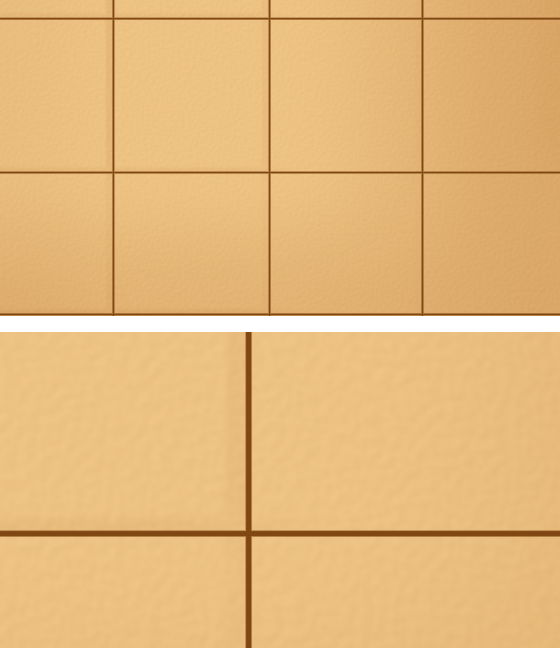
Top, the full canvas; bottom, a detail of the centre.
Give the GLSL for this texture, as a Shadertoy shader.

```glsl
// Warm sandy wall tiles with thin brown joints, soft bevels and fine grain.

vec2 hashGradient(vec2 cell) {
    vec2 q = fract(cell * vec2(0.1031, 0.1137));
    q += dot(q, q.yx + 33.33);
    float angle = 6.2832 * fract((q.x + q.y) * q.x * 7.31);
    return vec2(cos(angle), sin(angle));
}

float gradientNoise(vec2 p) {
    vec2 i = floor(p), f = fract(p);
    vec2 u = f * f * f * (f * (f * 6.0 - 15.0) + 10.0);
    vec2 e = vec2(0.0, 1.0);
    float a = dot(hashGradient(i), f);
    float b = dot(hashGradient(i + e.yx), f - e.yx);
    float c = dot(hashGradient(i + e.xy), f - e.xy);
    float d = dot(hashGradient(i + 1.0), f - 1.0);
    return mix(mix(a, b, u.x), mix(c, d, u.x), u.y);
}

void mainImage(out vec4 fragColor, in vec2 fragCoord) {
    vec2 p = fragCoord / iResolution.y;
    float pixel = 1.0 / iResolution.y;

    // Joints: spacing drifts slightly from tile to tile
    vec2 jointDistance = vec2(1.0);
    vec2 bevel = vec2(0.0);
    for (int k = 0; k < 3; k++) {
        float n = float(k);
        vec2 joint = vec2(0.359, 0.005) + n * (vec2(0.499, 0.430) + n * vec2(-0.005, 0.019));
        vec2 offset = p - joint;
        jointDistance = min(jointDistance, abs(offset));

        // Soft shaded rim to the left of and above each joint
        float left = smoothstep(-0.030, -0.018, offset.x) * step(offset.x, 0.0);
        float above = (1.0 - smoothstep(0.008, 0.026, offset.y)) * step(0.0, offset.y);
        bevel += vec2(left * (1.0 - 0.35 * n), above * 0.7);
    }
    bevel.x *= mix(0.45, 1.0, smoothstep(0.40, 0.50, p.y));
    bevel.y *= 1.0 - smoothstep(0.75, 1.0, p.x);

    // Broad light: brightest at upper centre, falling off right and down
    float shade = 0.14 + 0.57 * smoothstep(0.85, 1.75, p.x);
    shade += 0.36 * smoothstep(0.0, 0.48, 0.48 - p.y) * (1.0 - 0.85 * smoothstep(0.9, 1.6, p.x));
    shade += 0.12 * (1.0 - smoothstep(0.0, 0.45, p.x));
    shade += 0.10 * smoothstep(1.6, 1.78, p.x) * smoothstep(0.3, 0.6, p.y);
    shade += 0.22 * max(bevel.x, bevel.y);
    vec3 color = mix(vec3(0.945, 0.785, 0.535), vec3(0.825, 0.615, 0.365), shade);

    // Pebbled grain lit from the upper left
    vec2 grainPoint = p * 85.0 + 0.6 * gradientNoise(p * 30.0);
    float relief = gradientNoise(grainPoint) - gradientNoise(grainPoint + vec2(-0.35, 0.35));
    color += 0.016 * relief + 0.006 * gradientNoise(p * 170.0);

    // Brown joint with a slightly feathered edge
    float d = min(jointDistance.x, jointDistance.y);
    float feather = 0.0006 + 0.5 * pixel;
    float line = 1.0 - smoothstep(-feather, feather, d - 0.0031);
    color = mix(color, vec3(0.50, 0.28, 0.07), line);

    fragColor = vec4(color, 1.0);
}
```
